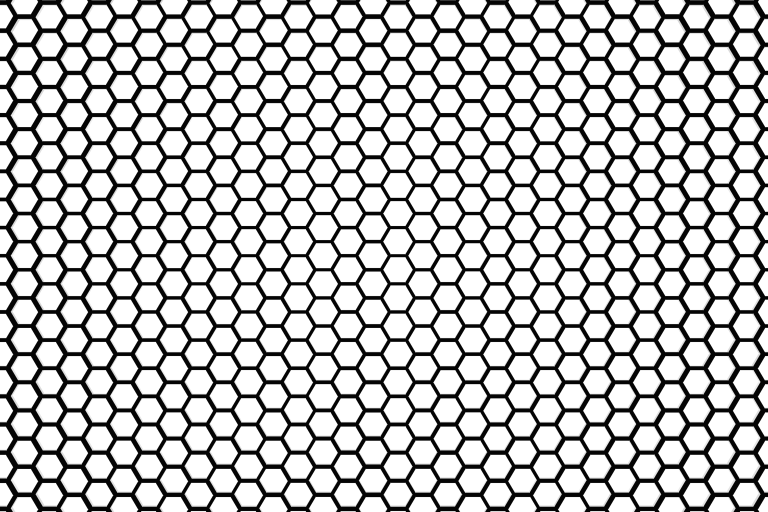
Write a Shadertoy shader that draws this pattern.

```glsl
#define ROW_PITCH 0.05508
#define COLUMN_PITCH 0.04877
#define LATTICE_ORIGIN vec2(0.0275, 0.0281)
#define HALF_WALL 0.0029
#define WALL_JITTER 0.0005
#define DEPTH 0.0050
#define SHADE_DEPTH 0.0095
#define SHADE 0.16
#define INK vec3(0.015)
#define PAPER vec3(1.0)

const vec2 HEX_SLOPE = vec2(0.8660254, 0.5);

float hash(vec2 p) {
    return fract(sin(dot(p, vec2(127.1, 311.7))) * 43758.5453);
}

// Distance from the nearest wall centre line; id receives the cell index.
float wallDistance(vec2 p, out vec2 id) {
    vec2 period = vec2(2.0 * COLUMN_PITCH, ROW_PITCH);
    vec2 squeeze = vec2(ROW_PITCH * HEX_SLOPE.x / COLUMN_PITCH, 1.0);
    p -= LATTICE_ORIGIN;

    // Two interleaved rectangular lattices form the honeycomb.
    vec2 evenId = floor(p / period + 0.5);
    vec2 oddId = floor(p / period) + 0.5;
    vec2 a = abs(p - evenId * period) * squeeze;
    vec2 b = abs(p - oddId * period) * squeeze;
    bool isEven = dot(a, a) < dot(b, b);
    id = isEven ? evenId : oddId;
    vec2 q = isEven ? a : b;
    return 0.5 * ROW_PITCH - max(q.y, dot(q, HEX_SLOPE));
}

// Signed distance to a wall whose thickness varies slightly by column.
float wall(vec2 p) {
    vec2 id;
    float d = wallDistance(p, id);
    return d - HALF_WALL - WALL_JITTER * hash(vec2(id.x, 3.0));
}

void mainImage(out vec4 fragColor, in vec2 fragCoord) {
    float pixel = 1.0 / iResolution.y;
    vec2 p = (fragCoord - 0.5 * iResolution.xy) * pixel;

    // Sweep the walls back toward the centre to give them depth.
    float d = 1.0;
    for (int i = 0; i < 3; i++) {
        d = min(d, wall(p * (1.0 + DEPTH * 0.5 * float(i))));
    }
    float ink = 1.0 - smoothstep(-0.65 * pixel, 0.65 * pixel, d);

    // Faint uneven shadow on the inner sides of the cells.
    vec2 id;
    wallDistance(p, id);
    float shadowDistance = wall(p * (1.0 + SHADE_DEPTH));
    float shadow = 1.0 - smoothstep(-0.001, 0.0015, shadowDistance);
    vec3 color = PAPER * (1.0 - SHADE * shadow * (0.4 + 0.6 * hash(id)));

    fragColor = vec4(mix(color, INK, ink), 1.0);
}
```
